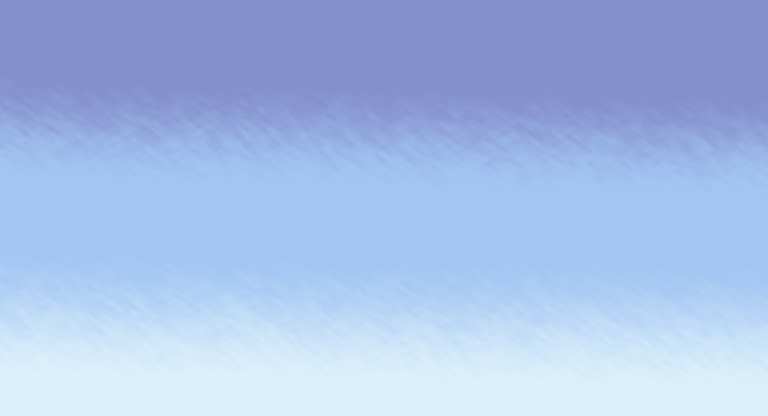
A Shadertoy shader for this background:

```glsl
const vec3 VIOLET = vec3(0.518, 0.565, 0.800);
const vec3 SKY    = vec3(0.637, 0.772, 0.950);
const vec3 PALE   = vec3(0.862, 0.942, 0.984);

// Each band edge: height at left, height at right, half width
const vec3 UPPER_EDGE = vec3(0.695, 0.650, 0.120);
const vec3 LOWER_EDGE = vec3(0.245, 0.210, 0.165);

const vec2 STROKE_FREQ = vec2(26.0, 85.0);  // along and across a stroke
const float STROKE_ANGLE = -0.62;
const float CROSS_ANGLE = 0.50;
const float CROSS_SHARE = 0.30;
const float GRAIN_SHIFT = 0.085;
const float WAVE_SHIFT = 0.012;
const float WAVE_FREQ = 5.0;

float hash(vec2 p) {
    return fract(sin(dot(p, vec2(127.1, 311.7))) * 43758.5453);
}

float noise(vec2 p) {
    vec2 cell = floor(p);
    vec2 f = fract(p);
    f = f * f * (3.0 - 2.0 * f);
    float low = mix(hash(cell), hash(cell + vec2(1.0, 0.0)), f.x);
    float high = mix(hash(cell + vec2(0.0, 1.0)), hash(cell + 1.0), f.x);
    return mix(low, high, f.y);
}

// Noise stretched along one direction, centred on zero
float strokes(vec2 p, float angle) {
    vec2 along = vec2(cos(angle), sin(angle));
    vec2 across = vec2(-along.y, along.x);
    vec2 q = vec2(dot(p, along), dot(p, across)) * STROKE_FREQ;
    return mix(noise(q), noise(q * 1.9 + 17.0), 0.35) - 0.5;
}

// 0 below the edge, 1 above it
float bandBlend(vec2 uv, vec3 edge, float shift) {
    float centre = mix(edge.x, edge.y, uv.x);
    return smoothstep(centre - edge.z, centre + edge.z, uv.y + shift);
}

void mainImage(out vec4 fragColor, in vec2 fragCoord) {
    vec2 uv = fragCoord / iResolution.xy;
    vec2 p = fragCoord / iResolution.y;

    // Crossed brush grain over a slow waver
    float grain = mix(strokes(p, STROKE_ANGLE), strokes(p + 9.0, CROSS_ANGLE), CROSS_SHARE);
    float wave = noise(p * WAVE_FREQ) - 0.5;
    float shift = grain * GRAIN_SHIFT + wave * WAVE_SHIFT;

    // Three bands from bottom to top
    vec3 color = mix(PALE, SKY, bandBlend(uv, LOWER_EDGE, shift));
    color = mix(color, VIOLET, bandBlend(uv, UPPER_EDGE, shift));
    fragColor = vec4(color, 1.0);
}
```
